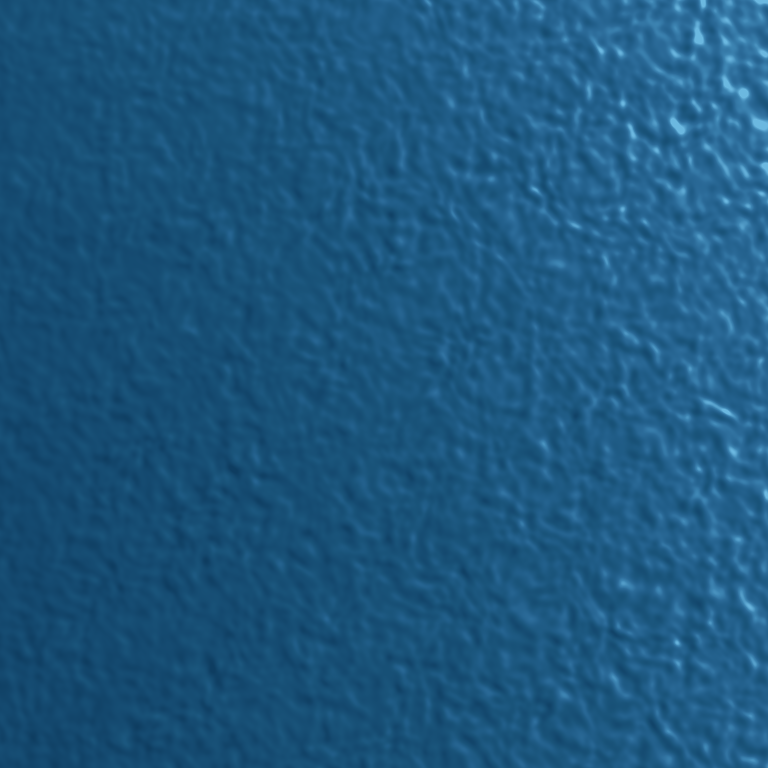
Reproduce this texture procedurally as a WebGL 2 fragment shader.

```glsl
#version 300 es
precision highp float;
// Draws a blue pebbled sheet with soft slanted ripples, lit from the upper right.

uniform vec2 u_resolution;
out vec4 fragColor;

const vec2 LIGHT_DIR = vec2(0.8, 0.6);
const float TAU = 6.2831853;

// Colour ramp from deep shade to highlight
const vec3 RAMP[7] = vec3[7](
    vec3(0.055, 0.24, 0.38),
    vec3(0.08, 0.29, 0.44),
    vec3(0.10, 0.33, 0.48),
    vec3(0.13, 0.37, 0.54),
    vec3(0.17, 0.42, 0.60),
    vec3(0.24, 0.52, 0.70),
    vec3(0.42, 0.72, 0.88));

// Integer hash of a lattice cell, 0 to 1
float hash(vec2 cell, uint seed) {
    uvec2 q = uvec2(ivec2(cell) + 4096);
    uint h = q.x * 1597u + q.y * 51749u + seed * 7919u;
    h = h * 747796405u + 2891336453u;
    h = ((h >> ((h >> 28u) + 4u)) ^ h) * 277803737u;
    h = (h >> 22u) ^ h;
    return float(h >> 8u) / 16777216.0;
}

// Slope of one lattice corner, evaluated at an offset from it
float corner(vec2 cell, vec2 offset, uint seed) {
    float angle = TAU * hash(cell, seed);
    return dot(vec2(cos(angle), sin(angle)), offset);
}

float gradientNoise(vec2 p, uint seed) {
    vec2 cell = floor(p);
    vec2 f = p - cell;
    vec2 w = f * f * f * (f * (f * 6.0 - 15.0) + 10.0);
    vec2 e = vec2(1.0, 0.0);
    float low = mix(corner(cell, f, seed), corner(cell + e, f - e, seed), w.x);
    float high = mix(corner(cell + e.yx, f - e.yx, seed),
                     corner(cell + 1.0, f - 1.0, seed), w.x);
    return mix(low, high, w.y);
}

// Height difference along the light, which is the x axis of p
float relief(vec2 p, float span, uint seed) {
    vec2 stepAlong = vec2(span, 0.0);
    return gradientNoise(p + stepAlong, seed) - gradientNoise(p - stepAlong, seed);
}

// Broad glow that grows to the right and the top
float sheetTone(vec2 uv) {
    return 0.77 + uv.x + 1.4 * uv.x * uv.x + 0.8 * uv.y * uv.y + 0.65 * uv.x * uv.y;
}

// Strength of the ripples, flatter on the shaded side
float reliefGain(vec2 uv) {
    float patches = 1.0 + 0.5 * gradientNoise(uv * 9.0, 11u);
    return (0.28 + 0.42 * uv.x + 0.22 * uv.x * uv.x * uv.y) * patches;
}

vec3 rampColour(float tone) {
    vec3 colour = RAMP[0];
    for (int i = 1; i < 7; i++) {
        colour = mix(colour, RAMP[i], clamp(tone - float(i - 1), 0.0, 1.0));
    }
    return colour;
}

void main() {
    vec2 uv = gl_FragCoord.xy / u_resolution;

    // Axes across and along the ripples, gently bent and stretched
    vec2 bend = 0.012 * vec2(gradientNoise(uv * 13.0, 21u), gradientNoise(uv * 13.0, 22u));
    vec2 q = uv + bend;
    vec2 grain = vec2(dot(q, LIGHT_DIR), 0.8 * dot(q, vec2(-LIGHT_DIR.y, LIGHT_DIR.x)));

    // Dense small pebbles, with wider swells and finer wrinkles
    float shade = 1.0 * relief(grain * 34.0, 0.4, 1u)
                + 2.2 * relief(grain * 56.0 + 5.3, 0.4, 2u)
                + 1.4 * relief(grain * 84.0 + 9.1, 0.4, 3u);
    shade += 0.12 * shade * max(shade, 0.0);

    // Slow unevenness of the sheet
    float drift = 0.3 * gradientNoise(uv * 10.0 + 3.7, 31u);

    float tone = sheetTone(uv) + drift + reliefGain(uv) * shade;
    fragColor = vec4(rampColour(tone), 1.0);
}
```
